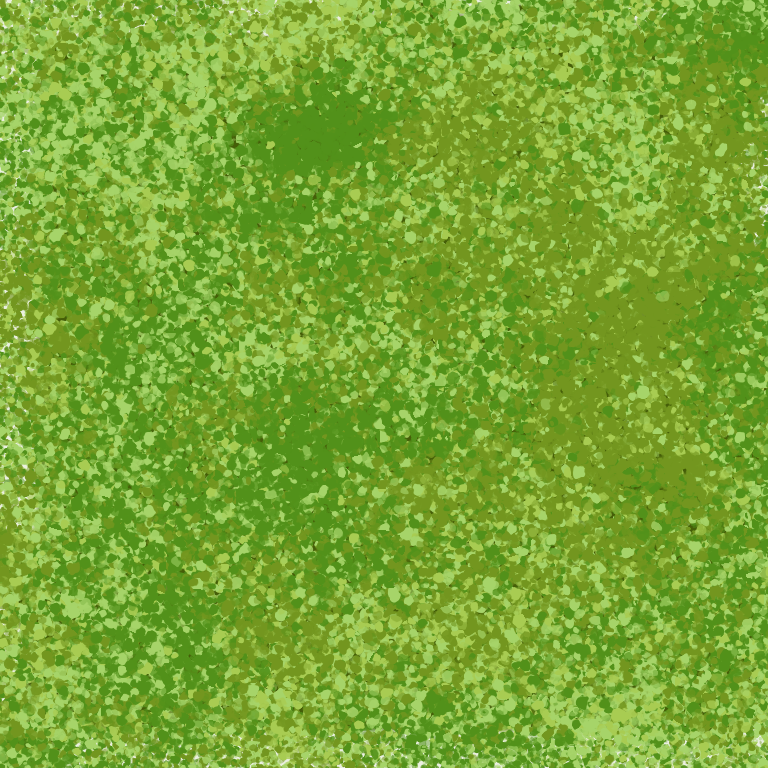
This texture is drawn by a Shadertoy shader. Its source:

```glsl
// Sponged green foliage: layered ragged paint dabs in leaf, olive and lime over a dark ground.

const int   LAYERS      = 9;
const float COARSE      = 64.0;   // cells across the canvas, largest dabs
const float FINE        = 104.0;  // cells across the canvas, smallest dabs
const float RADIUS_MIN  = 0.20;   // dab radius in cells
const float RADIUS_MAX  = 0.56;
const float RAGGEDNESS  = 0.0042; // edge wobble in canvas units
const float DARK_SHARE  = 0.59;
const float PATCHINESS  = 1.25;   // strength of light and dark areas
const float EDGE_WIDTH  = 0.07;   // border where the paper shows

const vec3 SHADOW = vec3(0.27, 0.37, 0.03);
const vec3 PAPER  = vec3(0.92, 0.94, 0.88);
const vec3 LEAF   = vec3(0.32, 0.57, 0.10);
const vec3 OLIVE  = vec3(0.45, 0.59, 0.12);
const vec3 MINT   = vec3(0.65, 0.83, 0.41);
const vec3 LIME   = vec3(0.66, 0.80, 0.32);

// Integer hash: three random values in 0..1 for a cell and a seed
vec3 hash3(vec2 cell, int seed) {
    uvec3 v = uvec3(ivec3(ivec2(cell), seed)) * 1664525u + 1013904223u;
    v.x += v.y * v.z; v.y += v.z * v.x; v.z += v.x * v.y;
    v ^= v >> 16u;
    v.x += v.y * v.z; v.y += v.z * v.x; v.z += v.x * v.y;
    return vec3(v >> 8u) / 16777216.0;
}

// Three channels of smooth value noise
vec3 noise3(vec2 p, int seed) {
    vec2 i = floor(p), f = fract(p);
    f = f * f * (3.0 - 2.0 * f);
    vec3 low  = mix(hash3(i, seed), hash3(i + vec2(1, 0), seed), f.x);
    vec3 high = mix(hash3(i + vec2(0, 1), seed), hash3(i + vec2(1, 1), seed), f.x);
    return mix(low, high, f.y);
}

vec3 fbm3(vec2 p, int seed) {
    return 0.5 * noise3(p, seed) + 0.3 * noise3(p * 2.1 + 7.3, seed + 1)
         + 0.2 * noise3(p * 4.7 + 3.1, seed + 2);
}

// Paint one layer of scattered dabs over the colour below
vec3 paintDabs(vec3 below, vec2 p, float scale, int seed, float darkShare, float oliveShare, float thinning) {
    vec2 wobble = noise3(p * 110.0, seed + 50).xy + 0.6 * noise3(p * 240.0, seed + 60).xy - 0.8;
    vec2 q = (p + RAGGEDNESS * wobble) * scale;
    vec2 home = floor(q);
    float soft = 0.7 * scale / iResolution.y;

    for (int y = -1; y <= 1; y++)
    for (int x = -1; x <= 1; x++) {
        vec2 cell = home + vec2(x, y);
        vec3 place = hash3(cell, seed);
        vec3 look  = hash3(cell, seed + 500);
        float radius = mix(RADIUS_MIN, RADIUS_MAX, place.z) * thinning;
        float d = length(q - cell - place.xy) - radius;

        vec3 dark  = look.y < oliveShare ? OLIVE : LEAF;
        vec3 light = look.y < 0.5 * oliveShare + 0.1 ? LIME : MINT;
        vec3 paint = look.x < darkShare ? dark : light;
        float opacity = min(1.0, 0.35 + 1.1 * look.z);
        below = mix(below, paint, opacity * (1.0 - smoothstep(-soft, soft, d)));
    }
    return below;
}

void mainImage(out vec4 fragColor, in vec2 fragCoord) {
    vec2 p = fragCoord / iResolution.y;

    // Broad drifts of tone and hue
    vec3 drift = fbm3(p * 5.0, 900) - 0.5;
    float darkShare  = DARK_SHARE + PATCHINESS * drift.x;
    float oliveShare = clamp(0.52 + 2.2 * drift.y, 0.04, 0.96);

    // Bare paper near parts of the border
    vec2 uv = fragCoord / iResolution.xy;
    vec2 inset = min(uv, 1.0 - uv);
    float border = 1.0 - smoothstep(0.0, EDGE_WIDTH, min(inset.x, inset.y));
    float bare = border * smoothstep(-0.06, 0.12, drift.z);
    vec3 color = mix(SHADOW, PAPER, smoothstep(0.1, 0.3, bare));

    // Dabs from the lowest layer to the top, darker paint towards the end
    for (int i = 0; i < LAYERS; i++) {
        float t = float(i) / float(LAYERS - 1);
        float scale = mix(COARSE, FINE, fract(float(i) * 0.618 + 0.2));
        vec2 shifted = p + vec2(0.37, 0.71) * float(i);
        color = paintDabs(color, shifted, scale, 10 + i * 7,
                          darkShare + 0.12 * (t - 0.75), oliveShare, 1.0 - 0.22 * bare);
    }
    fragColor = vec4(color, 1.0);
}
```
